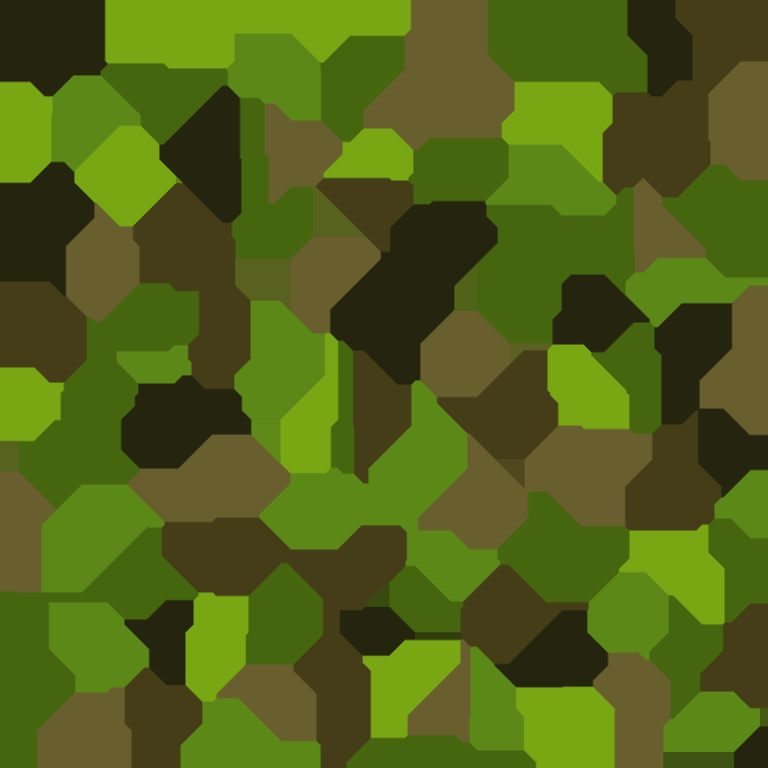
Give the GLSL for this pattern, as a WebGL 2 fragment shader.

```glsl
#version 300 es
precision highp float;
precision highp int;

#define TONES 6
#define JITTER 0.20
#define EDGE_PIXELS 1.5
#define SEED 17u

uniform vec2 u_resolution;
out vec4 fragColor;

const vec3 PALETTE[TONES] = vec3[](
    vec3(0.27, 0.395, 0.06),  // forest green
    vec3(0.265, 0.24, 0.09),  // dark earth
    vec3(0.41, 0.37, 0.175),  // khaki
    vec3(0.36, 0.535, 0.09),  // leaf green
    vec3(0.475, 0.655, 0.08), // lime
    vec3(0.145, 0.14, 0.06)   // near black
);

// Running site count at the end of each tone, which sets its share.
const int LAST_SITE[TONES] = int[](23, 39, 55, 71, 85, 100);

uint scramble(uint n) {
    n = (n ^ (n >> 16)) * 0x7feb352du;
    n = (n ^ (n >> 15)) * 0x846ca68bu;
    return n ^ (n >> 16);
}

vec2 hash2(int index) {
    uint n = scramble(uint(index) + SEED * 1013u);
    return vec2(n & 0xffffu, n >> 16) / 65535.0;
}

// Evenly spread sequence, loosened by a random offset.
vec2 sitePosition(int index) {
    vec2 spread = float(index) * vec2(0.7549, 0.5698);
    return fract(spread + JITTER * hash2(index));
}

float manhattan(vec2 v) {
    return abs(v.x) + abs(v.y);
}

void main() {
    float canvasSize = min(u_resolution.x, u_resolution.y);
    vec2 uv = gl_FragCoord.xy / canvasSize;

    // Distance to the closest site of each tone
    float toneDistance[TONES];
    float closest = 1e3;
    int site = 0;
    for (int tone = 0; tone < TONES; tone++) {
        float nearest = 1e3;
        for (; site < LAST_SITE[tone]; site++) {
            nearest = min(nearest, manhattan(uv - sitePosition(site)));
        }
        toneDistance[tone] = nearest;
        closest = min(closest, nearest);
    }

    // Blend only the tones that tie for closest, for smooth borders
    float softness = EDGE_PIXELS / canvasSize;
    vec4 blend = vec4(0.0);
    for (int tone = 0; tone < TONES; tone++) {
        float weight = max(0.0, 1.0 - (toneDistance[tone] - closest) / softness);
        blend += weight * vec4(PALETTE[tone], 1.0);
    }
    fragColor = vec4(blend.rgb / blend.a, 1.0);
}
```
